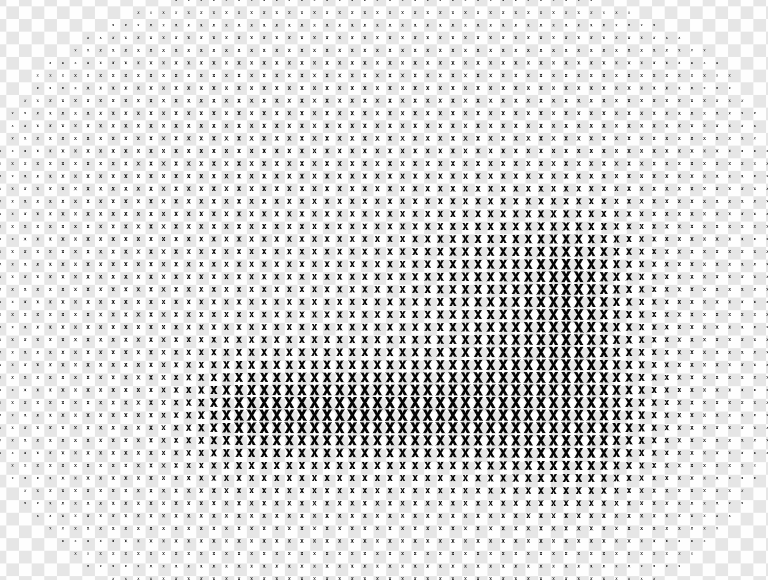
Write a Shadertoy shader that draws this pattern.

```glsl
// Halftone field of small diagonal crosses, swelling along a bent band, over a pale checkerboard.
#define PITCH 0.02169        // cross spacing, in canvas heights
#define CHECK 0.02183        // checker square side
#define INK vec3(0.015)
#define LIGHT vec3(0.995)
#define SHADE vec3(0.902)
#define OVAL_CENTER vec2(0.662, 0.483)
#define OVAL_RADII vec2(0.672, 0.530)
#define BAND_GAIN 0.52       // growth of the crosses in the band
#define ARM_SLOPE 0.58       // sideways lean of a cross arm
#define ARM_WIDTH 0.15       // half width of an arm

float segmentDistance(vec2 p, vec2 a, vec2 b) {
    vec2 ab = b - a;
    return length(p - a - ab * clamp(dot(p - a, ab) / dot(ab, ab), 0.0, 1.0));
}

float softBand(vec2 p, vec2 a, vec2 b, float spread) {
    float d = segmentDistance(p, a, b) / spread;
    return exp(-d * d);
}

// Cross height as a fraction of the pitch; zero outside the rounded oval.
float crossSize(vec2 p) {
    vec2 q = abs(p - OVAL_CENTER) / OVAL_RADII;
    float r = pow(dot(q * q, q), 1.0 / 3.0);
    float base = 0.12 + 0.36 * pow(max(1.0 - r, 0.0), 0.75);
    float foot = softBand(p, vec2(0.43, 0.285), vec2(1.01, 0.285), 0.100);
    float post = softBand(p, vec2(0.985, 0.515), vec2(0.985, 0.270), 0.120);
    float shoulder = 0.45 * softBand(p, vec2(0.82, 0.53), vec2(0.86, 0.36), 0.110);
    float band = 1.0 - (1.0 - foot) * (1.0 - post) * (1.0 - shoulder);
    return step(r, 1.03) * min(base + BAND_GAIN * band, 0.98);
}

// Two leaning strokes with flat ends.
float crossDistance(vec2 p, float size) {
    p = abs(p);
    float arm = abs(p.x - ARM_SLOPE * p.y) - ARM_WIDTH * size;
    return max(arm / length(vec2(1.0, ARM_SLOPE)), p.y - 0.5 * size);
}

// Checker with edges softened over one pixel.
float checker(vec2 p, float pixel) {
    vec2 wave = abs(fract(p / (2.0 * CHECK)) - 0.5) - 0.25;
    vec2 side = clamp(wave * 2.0 * CHECK / pixel, -0.5, 0.5) * 2.0;
    return 0.5 + 0.5 * side.x * side.y;
}

void mainImage(out vec4 fragColor, in vec2 fragCoord) {
    float pixel = 1.0 / iResolution.y;
    vec2 p = fragCoord * pixel;
    vec2 fromTop = vec2(p.x, 1.0 - p.y);

    // Checkered ground
    vec3 color = mix(LIGHT, SHADE, checker(fromTop, pixel));

    // One cross on every grid node, sized by the field at that node
    vec2 node = floor(fromTop / PITCH + 0.5) * PITCH;
    float size = crossSize(vec2(node.x, 1.0 - node.y));
    float d = crossDistance((fromTop - node) / PITCH, size) * PITCH;
    float ink = clamp(0.5 - d / pixel, 0.0, 1.0) * step(0.01, size);

    fragColor = vec4(mix(color, INK, ink), 1.0);
}
```
